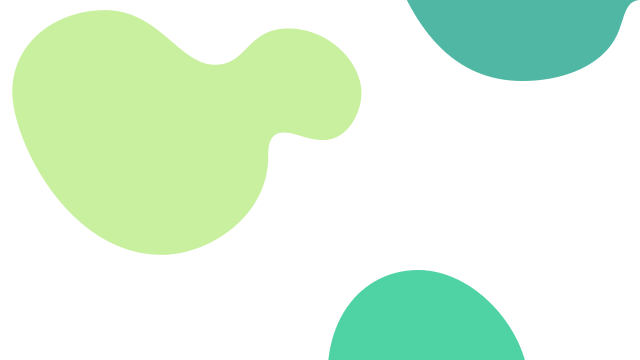
A Shadertoy shader for this background:

```glsl
// Three flat organic blobs in lime, teal and mint on a white ground.
// Each outline is a closed chain of cubic curves, walked in short chords that
// yield both the distance to the edge and an even-odd inside test.

// Canvas units: height is 1, width is the aspect ratio, y points up.
struct Outline {
    vec2 pen;    // end of the last chord
    float dist;  // nearest distance so far
    float side;  // +1 outside, -1 inside
};

Outline startAt(vec2 pen) {
    return Outline(pen, 1e3, 1.0);
}

// Adds one straight chord from the pen to q
void lineTo(inout Outline o, vec2 p, vec2 q) {
    vec2 edge = q - o.pen, rel = p - o.pen;
    float along = clamp(dot(rel, edge) / max(dot(edge, edge), 1e-9), 0.0, 1.0);
    o.dist = min(o.dist, length(rel - edge * along));
    // Flip the side when a ray towards +x crosses the chord
    if ((o.pen.y > p.y) != (q.y > p.y) && rel.x < edge.x * rel.y / edge.y) o.side = -o.side;
    o.pen = q;
}

// Adds a cubic curve from the pen to end
void curveTo(inout Outline o, vec2 p, vec2 c1, vec2 c2, vec2 end) {
    const int STEPS = 24;
    vec2 start = o.pen;
    for (int i = 1; i <= STEPS; i++) {
        float t = float(i) / float(STEPS), s = 1.0 - t;
        lineTo(o, p, s*s*s*start + 3.0*s*s*t*c1 + 3.0*s*t*t*c2 + t*t*t*end);
    }
}

// Large two-lobed blob, clockwise from its left extreme
float limeBlob(vec2 p) {
    Outline o = startAt(vec2(0.034, 0.745));
    curveTo(o, p, vec2(0.034, 0.884), vec2(0.157, 0.972), vec2(0.292, 0.972));
    curveTo(o, p, vec2(0.442, 0.972), vec2(0.498, 0.820), vec2(0.597, 0.820));
    curveTo(o, p, vec2(0.688, 0.820), vec2(0.685, 0.921), vec2(0.801, 0.921));
    curveTo(o, p, vec2(0.912, 0.921), vec2(1.004, 0.829), vec2(1.004, 0.741));
    curveTo(o, p, vec2(1.004, 0.690), vec2(0.968, 0.611), vec2(0.898, 0.611));
    curveTo(o, p, vec2(0.852, 0.611), vec2(0.822, 0.632), vec2(0.788, 0.632));
    curveTo(o, p, vec2(0.757, 0.632), vec2(0.745, 0.609), vec2(0.745, 0.572));
    curveTo(o, p, vec2(0.750, 0.403), vec2(0.583, 0.292), vec2(0.449, 0.292));
    curveTo(o, p, vec2(0.190, 0.292), vec2(0.034, 0.611), vec2(0.034, 0.745));
    return o.dist * o.side;
}

// Blob hanging from the top right, closed above the canvas
float tealBlob(vec2 p) {
    Outline o = startAt(vec2(1.130, 1.0));
    curveTo(o, p, vec2(1.208, 0.847), vec2(1.315, 0.775), vec2(1.451, 0.775));
    curveTo(o, p, vec2(1.574, 0.775), vec2(1.683, 0.824), vec2(1.718, 0.912));
    curveTo(o, p, vec2(1.736, 0.958), vec2(1.738, 0.998), vec2(1.778, 1.0));
    curveTo(o, p, vec2(1.778, 1.3), vec2(1.03, 1.2), vec2(1.130, 1.0));
    return o.dist * o.side;
}

// Dome rising from the bottom, closed below the canvas
float mintBlob(vec2 p) {
    Outline o = startAt(vec2(0.912, 0.0));
    curveTo(o, p, vec2(0.928, 0.150), vec2(1.028, 0.250), vec2(1.162, 0.250));
    curveTo(o, p, vec2(1.292, 0.250), vec2(1.419, 0.134), vec2(1.458, 0.0));
    curveTo(o, p, vec2(1.50, -0.16), vec2(0.89, -0.16), vec2(0.912, 0.0));
    return o.dist * o.side;
}

// Edge coverage, softened over one pixel
float cover(float d) {
    return clamp(0.5 - d * iResolution.y, 0.0, 1.0);
}

void mainImage(out vec4 fragColor, in vec2 fragCoord) {
    vec2 p = fragCoord / iResolution.y;
    p.x *= 16.0 / 9.0 * iResolution.y / iResolution.x; // keep the layout full width

    vec3 color = vec3(1.0);
    color = mix(color, vec3(0.784, 0.941, 0.620), cover(limeBlob(p)));
    color = mix(color, vec3(0.310, 0.718, 0.643), cover(tealBlob(p)));
    color = mix(color, vec3(0.310, 0.824, 0.643), cover(mintBlob(p)));
    fragColor = vec4(color, 1.0);
}
```
